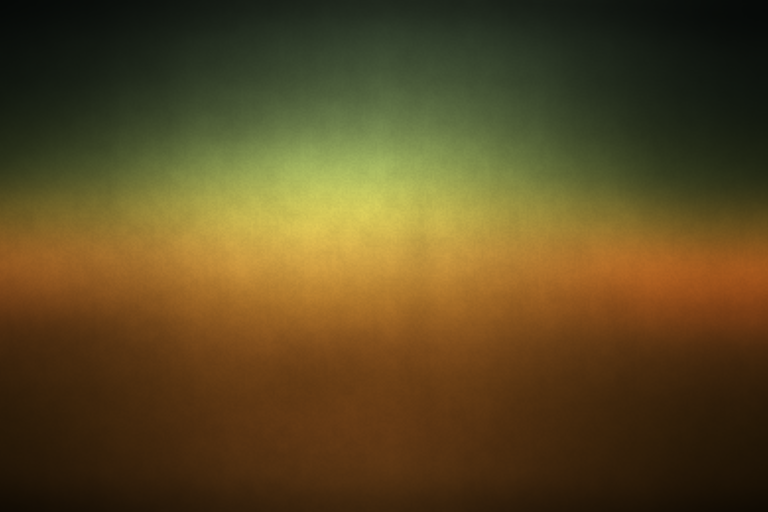
Write a WebGL 2 fragment shader that draws this background.

```glsl
#version 300 es
precision highp float;
// Glowing hazy horizon: a green dusk above, gold at the middle, brown earth below.
// Two vertical colour ramps, for the core and the sides, are blended by a bell curve,
// then aged with soft blotches, brushed vertical streaks and fine paper grain.
uniform vec2 u_resolution;
out vec4 outColor;

const int LAST = 12;

// Evenly spaced stops, from top to bottom
const vec3 CORE[13] = vec3[13](
  vec3(.12, .15, .11), vec3(.20, .25, .17), vec3(.29, .35, .22),
  vec3(.43, .50, .29), vec3(.64, .70, .36), vec3(.82, .77, .34),
  vec3(.81, .64, .27), vec3(.69, .47, .17), vec3(.56, .34, .12),
  vec3(.46, .27, .09), vec3(.40, .23, .08), vec3(.34, .20, .07),
  vec3(.23, .14, .05));
const vec3 SIDE[13] = vec3[13](
  vec3(.02, .03, .025), vec3(.04, .055, .04), vec3(.055, .075, .05),
  vec3(.09, .11, .06), vec3(.16, .17, .08), vec3(.36, .28, .10),
  vec3(.55, .32, .11), vec3(.43, .23, .08), vec3(.26, .15, .05),
  vec3(.18, .11, .035), vec3(.14, .09, .025), vec3(.11, .07, .02),
  vec3(.05, .035, .01));

float hash(vec2 p) {
  return fract(sin(dot(p, vec2(127.1, 311.7))) * 43758.5453);
}

float valueNoise(vec2 p) {
  vec2 cell = floor(p), f = fract(p);
  f = f * f * (3.0 - 2.0 * f);
  float low = mix(hash(cell), hash(cell + vec2(1, 0)), f.x);
  float high = mix(hash(cell + vec2(0, 1)), hash(cell + vec2(1, 1)), f.x);
  return mix(low, high, f.y);
}

// Layered noise, centred on zero
float fbm(vec2 p) {
  float sum = 0.0, amplitude = 0.5;
  for (int i = 0; i < 5; i++) {
    sum += amplitude * (valueNoise(p) - 0.5);
    p = mat2(0.8, 0.6, -0.6, 0.8) * p * 2.0 + 7.3;
    amplitude *= 0.5;
  }
  return sum;
}

// Smooth Catmull-Rom curve through the stops
vec3 ramp(vec3 stops[13], float t) {
  float s = clamp(t, 0.0, 1.0) * float(LAST);
  int i = min(int(s), LAST - 1);
  float f = s - float(i);
  vec3 a = stops[max(i - 1, 0)], b = stops[i];
  vec3 c = stops[i + 1], d = stops[min(i + 2, LAST)];
  return b + 0.5 * f * (c - a + f * (2.0 * a - 5.0 * b + 4.0 * c - d
    + f * (3.0 * (b - c) + d - a)));
}

float bell(float x, float center, float width) {
  float d = (x - center) / width;
  return exp(-d * d);
}

float spot(vec2 p, vec2 center, vec2 radius) {
  vec2 d = (p - center) / radius;
  return exp(-dot(d, d));
}

void main() {
  vec2 uv = gl_FragCoord.xy / u_resolution;
  vec2 p = vec2(uv.x * u_resolution.x / u_resolution.y, uv.y);

  // Horizon dips a little to the right; the glow leans right near the top
  float depth = 1.0 - uv.y - 0.025 * smoothstep(0.55, 0.95, uv.x);
  depth += 0.02 * fbm(p * vec2(5.0, 2.0));
  float glow = bell(uv.x, mix(0.45, 0.51, smoothstep(0.6, 1.0, uv.y)), 0.33);
  glow = clamp((glow - 0.06) / 0.94, 0.0, 1.0);
  vec3 color = mix(ramp(SIDE, depth), ramp(CORE, depth), glow);

  // Redder ember on the right, dim smudges in the earth
  color += vec3(0.06, 0.0, -0.01) * spot(uv, vec2(0.9, 0.46), vec2(0.2, 0.09));
  color *= 1.0 - 0.12 * spot(uv, vec2(0.43, 0.28), vec2(0.12, 0.07));
  color *= 1.0 - 0.12 * spot(uv, vec2(0.07, 0.36), vec2(0.1, 0.06));

  // Blotches, brushed streaks and grain
  float blotch = fbm(p * 4.0 + 3.0);
  float streak = fbm(p * vec2(16.0, 2.5));
  float mottle = fbm(p * 38.0);
  float grain = valueNoise(p * 260.0) - 0.5;
  color *= 1.0 + 0.16 * blotch + 0.08 * streak + 0.08 * mottle + 0.05 * grain;

  outColor = vec4(clamp(color, 0.0, 1.0), 1.0);
}
```
